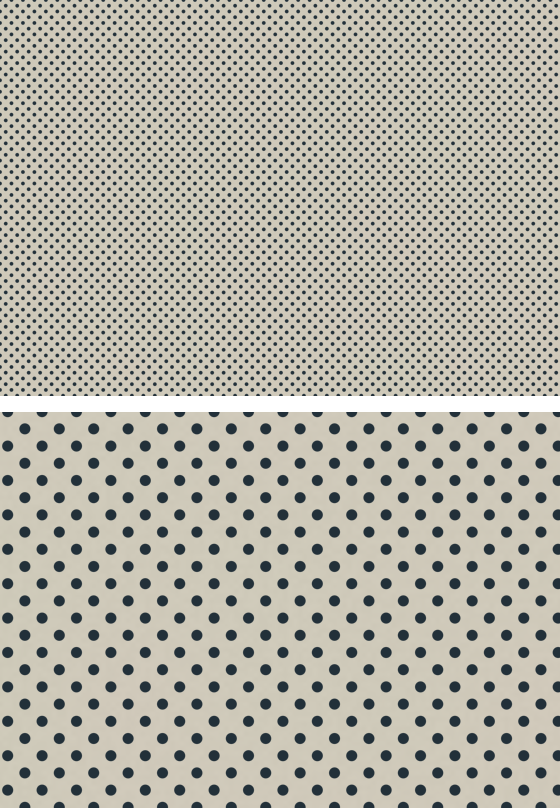
Top: the whole. Bottom: its middle third, enlarged.
A Shadertoy shader for this pattern:

```glsl
// Small navy polka dots in staggered rows on warm beige cloth.

const float REPEATS_ACROSS = 48.83;
const float DOT_RADIUS = 0.16;      // in repeats
const vec3 CLOTH = vec3(0.812, 0.789, 0.728);
const vec3 NAVY = vec3(0.135, 0.190, 0.225);

float hash(vec2 p) {
    return fract(sin(dot(p, vec2(127.1, 311.7))) * 43758.5453);
}

float valueNoise(vec2 p) {
    vec2 cell = floor(p);
    vec2 f = fract(p);
    vec2 u = f * f * (3.0 - 2.0 * f);
    float low = mix(hash(cell), hash(cell + vec2(1.0, 0.0)), u.x);
    float high = mix(hash(cell + vec2(0.0, 1.0)), hash(cell + vec2(1.0)), u.x);
    return mix(low, high, u.y);
}

// Distance to the nearest point of a unit square lattice
float latticeDistance(vec2 p) {
    return length(fract(p + 0.5) - 0.5);
}

// Two lattices half a repeat apart form the staggered rows
float staggeredDots(vec2 p, float radius) {
    return min(latticeDistance(p), latticeDistance(p + 0.5)) - radius;
}

// Beige ground with a faint tint drift and fine grain
vec3 clothColor(vec2 p, vec3 base) {
    float drift = valueNoise(p * 0.25) - 0.5;
    float grain = valueNoise(p * 7.0) - 0.5;
    return base + vec3(0.008, -0.004, 0.004) * drift + 0.014 * grain;
}

void mainImage(out vec4 fragColor, in vec2 fragCoord) {
    // Lattice units, anchored to the top left corner
    vec2 fromTopLeft = vec2(fragCoord.x, iResolution.y - fragCoord.y);
    float pixel = REPEATS_ACROSS / iResolution.x;
    vec2 p = fromTopLeft * pixel;

    // Antialiased dots over the cloth
    float edge = 0.75 * pixel;
    float ink = 1.0 - smoothstep(-edge, edge, staggeredDots(p, DOT_RADIUS));
    vec3 color = mix(clothColor(p, CLOTH), NAVY, ink);

    fragColor = vec4(color, 1.0);
}
```
